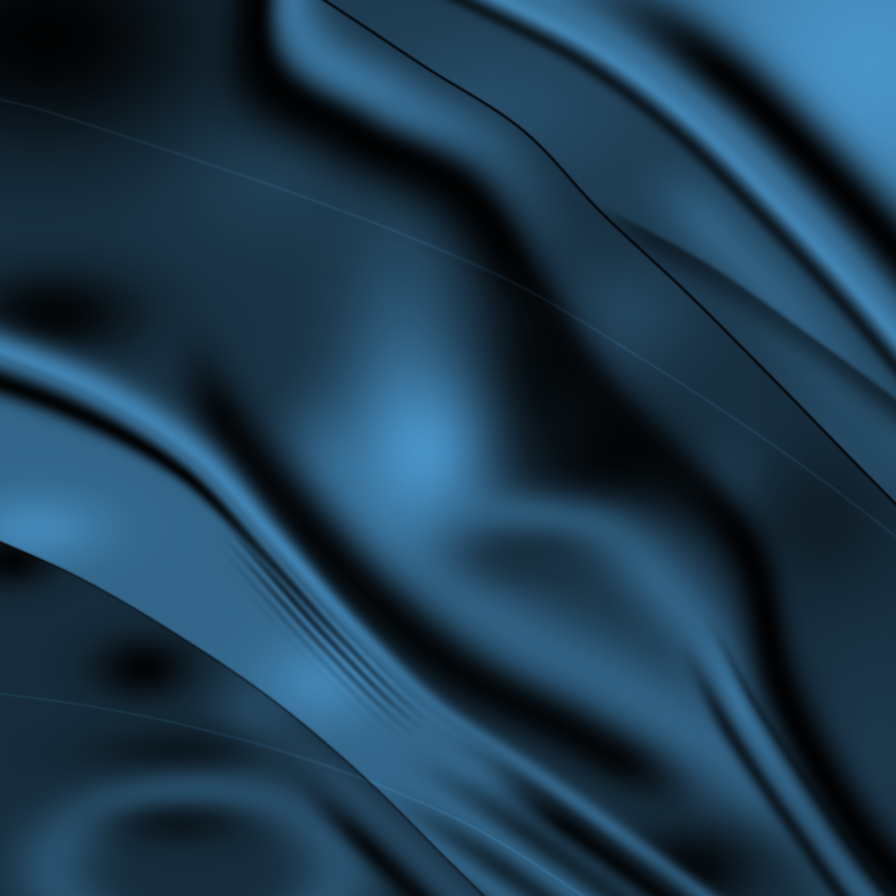
This background is drawn by a WebGL 1 fragment shader. Its source:

```glsl
precision highp float;
// Draws dark blue satin: four overlapping sheets with soft diagonal folds.
// Each fold is a spline over the falling diagonal; signed offsets from it
// give shadows, rims and hairlines, and Gaussian spots shade the cloth.
uniform vec2 u_resolution;

#define SATIN vec3(.285, .575, .78)
#define HAIR .0024
#define BLACK .015
#define RIM .88

vec2 p;  // canvas position
float k; // along the falling diagonal, 0..11
float t; // across it

// Catmull-Rom weights for four knots at distances d
vec4 weights(vec4 d) {
  d = abs(d);
  vec4 inner = 1. - d * d * (2.5 - 1.5 * d);
  vec4 outer = 2. - d * (4. - d * (2.5 - .5 * d));
  return mix(inner, outer, step(1., d)) * step(d, vec4(2));
}

// Signed offset from a spline through twelve even knots
float fold(vec4 a, vec4 b, vec4 c) {
  vec4 d = k - vec4(0, 1, 2, 3);
  vec4 wa = weights(d), wb = weights(d - 4.), wc = weights(d - 8.);
  return t - (dot(wa, a) + dot(wb, b) + dot(wc, c)) / dot(wa + wb + wc, vec4(1));
}

float band(float d, float w) { return exp(-d * d / (w * w)); }

// Band with separate widths below and above its centre
float band2(float d, float below, float above) {
  return band(d, d < 0. ? below : above);
}

// Blend v to a tone inside a soft ellipse
float spot(float v, float tone, float x, float y, float rx, float ry) {
  vec2 q = (p - vec2(x, y)) / vec2(rx, ry);
  return mix(v, tone, exp(-dot(q, q)));
}

float span(float a, float b) {
  return smoothstep(a, a + 1., k) * (1. - smoothstep(b - 1., b, k));
}

// Broad sheet across the middle
float middleSheet() {
  float dS = fold(vec4(.5, .4, .223, .248), vec4(.304, .274, .237, .234), vec4(.218, .108, .047, .02));
  float dValley = fold(vec4(-.1, -.1, -.12, -.165), vec4(-.222, -.246, -.254, -.235), vec4(-.18, -.135, -.1, -.08));
  float dLight = fold(vec4(-.05), vec4(-.05, -.05, -.035, .075), vec4(.08, .033, -.003, -.03));
  float v = spot(.34, .44, .3, .81, .12, .08);
  v = spot(v, BLACK, .05, .96, .19, .13);
  v = spot(v, .04, .06, .65, .1, .05);
  v = spot(v, .57, .45, .6, .07, .16);
  v = mix(v, .66, band(dValley - .1, .08) * span(4., 10.5));
  v = spot(v, .06, .595, .57, .07, .11);
  v = spot(v, .05, .68, .49, .1, .075);
  v = mix(v, .66, band(dLight, .055) * span(5.5, 13.));
  v = spot(v, 1., .47, .495, .08, .1);
  v = spot(v, .32, .59, .38, .08, .035);
  v = spot(v, .06, .77, .03, .08, .05);
  // Narrow pleats at the lower right
  float pleats = span(8., 13.);
  v = mix(v, .08, pleats * (.8 * band(dLight + .037, .014) + .5 * band(dLight - .022, .008)));
  v = mix(v, .85, .7 * pleats * band(dLight, .012));
  // Cloth right of the S-shaped fold
  float right = mix(.31, .78, band(dS - .075, .06) * (1. - smoothstep(2.5, 5.6, k)));
  right = spot(right, .46, .7, .65, .08, .07);
  right = spot(right, .42, .82, .45, .04, .06);
  right = spot(right, .2, .92, .42, .08, .08);
  right = spot(right, .38, .98, .15, .07, .12);
  v = mix(v, right, smoothstep(-.02, .04, dS));
  float soft = mix(.065, .045, smoothstep(6., 8., k));
  v = mix(v, BLACK, (1. - .25 * span(4.5, 8.)) * band2(dS, soft, .038));
  return mix(v, .05, band(dValley, .046) * span(3., 9.4));
}

// Upper right sheet with its bright ridge and black valley
float upperSheet() {
  float dRidge = fold(vec4(.35, .42, .49, .555), vec4(.612, .637, .639, .632), vec4(.616, .6, .6, .6));
  float dCrease = fold(vec4(.3), vec4(.4, .441, .492, .524), vec4(.551, .57, .58, .59));
  float v = spot(.4, .52, .55, .88, .15, .08);
  v = mix(v, .65, band(dRidge + .1, .05) * span(4.8, 9.));
  v = spot(v, .5, .95, .5, .08, .1);
  v *= 1. - .5 * band2(dCrease, .03, .006) * smoothstep(4.8, 5.5, k);
  v = mix(v, .1, .8 * band(dRidge + .03, .012));
  v = mix(v, spot(.74, 1., .97, .93, .2, .2), smoothstep(0., .04, dRidge));
  v = mix(v, BLACK, band(dRidge - .09, .05) * smoothstep(2.8, 5., k));
  return mix(v, RIM, band2(dRidge, .014, .032));
}

// Bright sheet at the left, thinning into pleats below
float leftSheet(float dRim) {
  float v = spot(.69, .92, .04, .41, .08, .04);
  v = spot(v, .9, .36, .24, .07, .05);
  v = mix(v, .45 + .18 * sin(dRim * 90.), smoothstep(7., 8.5, k));
  v -= .4 * span(4.5, 7.2) * band(dRim + .04, .03) * (.5 + .5 * sin(dRim * 400.));
  float thin = smoothstep(2., 5., k);
  v = mix(v, .03, band(dRim + mix(.052, .03, thin), mix(.025, .01, thin)) * (1. - smoothstep(4., 6.5, k)));
  return mix(v, .06, band(dRim + .042, .025) * span(7.6, 13.));
}

// Shadowed sheet in the lower left corner
float lowerSheet(float dEdge) {
  float v = spot(.3, .03, .01, .375, .05, .03);
  v = spot(v, .03, .16, .255, .055, .035);
  v = spot(v, .5, .29, .2, .05, .06);
  v = spot(v, .15, .2, .16, .1, .03);
  v = mix(v, .55, band(length((p - vec2(.22, .03)) / vec2(.16, .085)) - 1., .3));
  v = spot(v, .16, .2, .08, .08, .025);
  v = mix(v, .46, band(dEdge + .03, .03) * smoothstep(5.5, 7., k));
  return mix(v, .08, band(dEdge + .075, .02) * span(6.5, 9.5));
}

void main() {
  p = gl_FragCoord.xy / u_resolution;
  k = 5.5 * (p.x + 1. - p.y);
  t = p.x + p.y - 1.;
  float aa = 1.5 / min(u_resolution.x, u_resolution.y), hair = max(HAIR, aa);
  float dSeam = fold(vec4(.28, .32, .362, .399), vec4(.438, .434, .44, .44), vec4(.438, .436, .43, .43));
  float dRim = fold(vec4(-.6, -.5, -.405, -.328), vec4(-.289, -.295, -.304, -.301), vec4(-.265, -.235, -.21, -.2));
  float dEdge = fold(vec4(-.85, -.77, -.69, -.627), vec4(-.558, -.51, -.476, -.461), vec4(-.46));
  float dThread = fold(vec4(-.16, -.069, .024, .113), vec4(.195, .264, .31, .35), vec4(.382, .405, .42, .43));
  float dLow = fold(vec4(-1.35, -1.22, -1.08, -.945), vec4(-.81, -.673, -.558, -.465), vec4(-.394, -.352, -.32, -.3));
  // Lay the sheets over one another
  float v = mix(leftSheet(dRim), middleSheet(), smoothstep(-.02, 0., dRim));
  float rim = band2(dRim, .016, mix(.035, .014, smoothstep(3., 6., k)));
  v = mix(v, RIM, rim * (1. - .4 * smoothstep(5., 8., k)));
  v = mix(lowerSheet(dEdge), v, smoothstep(-aa, aa, dEdge));
  v += .09 * (band(dThread, hair) + band(dLow, hair));
  v = mix(v, upperSheet(), smoothstep(-aa, aa, dSeam));
  v *= 1. - .85 * band(dSeam, hair) - .4 * band(dEdge, hair);
  gl_FragColor = vec4(SATIN * clamp(v, 0., 1.), 1);
}
```
